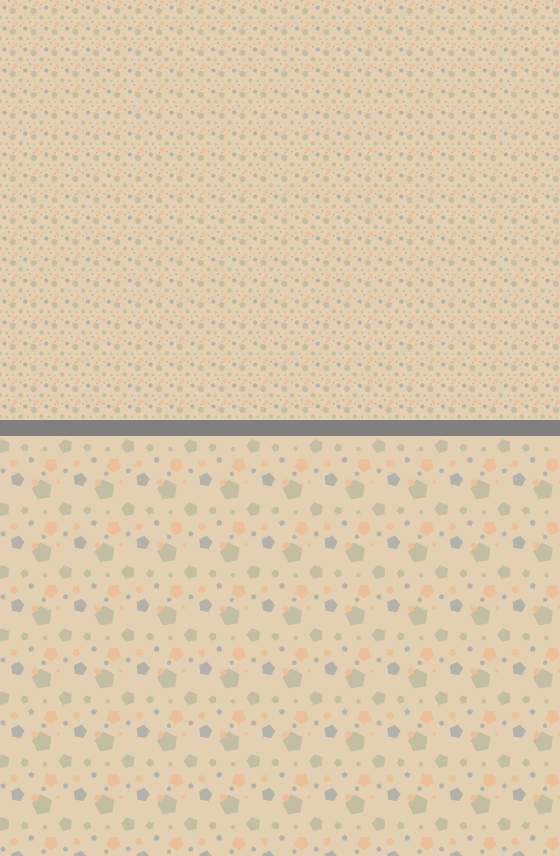
Top, the full canvas; bottom, a detail of the centre.
This pattern is drawn by a Shadertoy shader. Its source:

```glsl
// Small pale pentagon pebbles in sage, peach and grey, scattered on warm sand.
// One wrapped cell holds twelve pebbles and repeats about 27 across, 20 down;
// each pebble is a folded polar distance with its own centre, size and turn.

const float PI = 3.14159;
const vec2 CELL = vec2(0.04974, 0.05);       // repeat size, in canvas heights
const vec2 ORIGIN = vec2(0.4444, 0.6667);    // a corner of one cell
const float SIDES = 5.0;
const float FIRST_TURN = 0.8;                // radians
const float TURN_STEP = 1.7;                 // extra turn per pebble
const int PEBBLES = 12;

const vec3 SAND = vec3(0.890, 0.810, 0.700);
const vec3 SAGE = vec3(0.765, 0.742, 0.635);
const vec3 PEACH = vec3(0.925, 0.748, 0.595);
const vec3 GREY = vec3(0.700, 0.700, 0.665);

// Centre and radius in cell units; colours cycle sage, peach, grey
const vec3 PEBBLE[PEBBLES] = vec3[PEBBLES](
    vec3(0.674, 0.144, 0.168), vec3(0.814, 0.537, 0.118), vec3(0.279, 0.306, 0.114),
    vec3(0.047, 0.838, 0.116), vec3(0.558, 0.259, 0.062), vec3(0.698, 0.400, 0.040),
    vec3(0.395, 0.815, 0.068), vec3(0.220, 0.560, 0.065), vec3(0.047, 0.444, 0.045),
    vec3(0.720, 0.790, 0.040), vec3(0.930, 0.270, 0.035), vec3(0.500, 0.620, 0.050));

// Signed distance to a regular polygon's edges, by folding into one sector
float polygonDistance(vec2 p, float radius, float turn) {
    float halfSector = PI / SIDES;
    float angle = atan(p.x, p.y) + turn;
    float folded = mod(angle + halfSector, 2.0 * halfSector) - halfSector;
    return length(p) * cos(folded) - radius * cos(halfSector);
}

vec3 pebbleColor(int index) {
    int kind = index % 3;
    return kind == 0 ? SAGE : (kind == 1 ? PEACH : GREY);
}

void mainImage(out vec4 fragColor, in vec2 fragCoord) {
    vec2 cellPos = (fragCoord / iResolution.y - ORIGIN) / CELL;
    float pixel = 1.0 / (iResolution.y * CELL.y);
    vec3 color = SAND;

    for (int i = 0; i < PEBBLES; i++) {
        // Nearest copy of the pebble, so shapes cross cell borders cleanly
        vec2 local = fract(cellPos - PEBBLE[i].xy + 0.5) - 0.5;
        float turn = FIRST_TURN + TURN_STEP * float(i);
        float dist = polygonDistance(local, PEBBLE[i].z, turn);
        float cover = 1.0 - smoothstep(-0.6 * pixel, 0.6 * pixel, dist);
        color = mix(color, pebbleColor(i), cover);
    }
    fragColor = vec4(color, 1.0);
}
```
